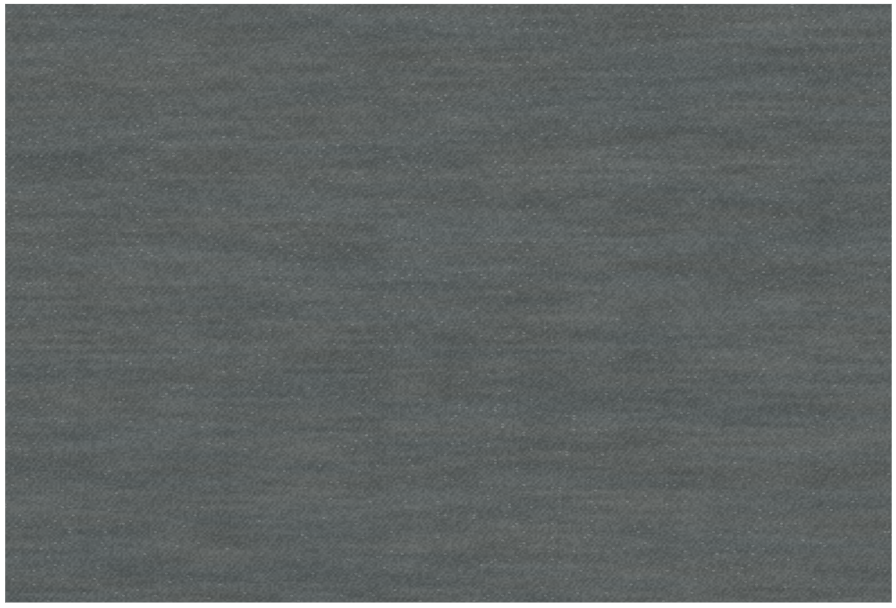
This texture is drawn by a WebGL 1 fragment shader. Its source:

```glsl
precision highp float;
// Fine grey twill cloth with horizontal slubs, pale flecks and a thin white margin.
uniform vec2 u_resolution;

// Lengths are fractions of the canvas height.
const vec3 CLOTH = vec3(0.363, 0.383, 0.381);
const vec3 COOL_TINT = vec3(-0.012, 0.0, 0.010);
const vec3 MARGIN_COLOR = vec3(1.0);
const vec2 MARGIN_LOW = vec2(0.0085, 0.0090);   // left, bottom
const vec2 MARGIN_HIGH = vec2(0.0070, 0.0065);  // right, top
const vec2 GRAIN_FREQ = vec2(270.0, 310.0);
const vec2 SLUB_FREQ = vec2(13.0, 125.0);
const vec2 BAND_FREQ = vec2(4.0, 34.0);
const vec2 TWILL_FREQ = vec2(95.0, -85.0);
const vec2 FLECK_FREQ = vec2(170.0, 220.0);
const float GRAIN_AMOUNT = 0.068;
const float SLUB_AMOUNT = 0.044;
const float BAND_AMOUNT = 0.026;
const float TWILL_AMOUNT = 0.008;
const float FLECK_AMOUNT = 0.075;
const float FLECK_SHARE = 0.022;
const float FOLD_PERIOD = 0.242;
const float FOLD_OFFSET = 0.135;
const float FOLD_WIDTH = 0.016;
const float FOLD_AMOUNT = 0.007;
const float TAU = 6.2831853;

float hash(vec2 p) {
  return fract(sin(dot(p, vec2(12.9898, 78.233))) * 43758.5453);
}

float noise(vec2 p) {
  vec2 cell = floor(p);
  vec2 f = fract(p);
  f = f * f * (3.0 - 2.0 * f);
  float low = mix(hash(cell), hash(cell + vec2(1.0, 0.0)), f.x);
  float high = mix(hash(cell + vec2(0.0, 1.0)), hash(cell + 1.0), f.x);
  return mix(low, high, f.y);
}

// Sparse pale thread ends, one candidate per cell.
float flecks(vec2 p) {
  vec2 cell = floor(p);
  vec2 d = (fract(p) - 0.5) * vec2(0.9, 1.1);
  float chosen = step(1.0 - FLECK_SHARE, hash(cell + 31.7));
  return chosen * (1.0 - smoothstep(0.2, 0.6, length(d)));
}

// Faint upright shadows at regular intervals.
float folds(float x) {
  float d = (fract((x - FOLD_OFFSET) / FOLD_PERIOD + 0.5) - 0.5) * FOLD_PERIOD;
  return exp(-d * d / (FOLD_WIDTH * FOLD_WIDTH));
}

vec3 cloth(vec2 p) {
  float grain = noise(p * GRAIN_FREQ) - 0.5;
  float slub = noise(p * SLUB_FREQ + 17.3) - 0.5;
  float band = noise(p * BAND_FREQ + 53.9) - 0.5;
  float twill = sin(TAU * dot(p, TWILL_FREQ));
  float tint = noise(p * BAND_FREQ * 1.4 + 91.1) - 0.5;

  float light = grain * GRAIN_AMOUNT + slub * SLUB_AMOUNT + band * BAND_AMOUNT;
  light += twill * TWILL_AMOUNT + flecks(p * FLECK_FREQ) * FLECK_AMOUNT;
  light -= folds(p.x) * FOLD_AMOUNT;
  return CLOTH + light + COOL_TINT * tint;
}

void main() {
  vec2 p = gl_FragCoord.xy / u_resolution.y;
  vec2 size = u_resolution / u_resolution.y;
  float pixel = 1.0 / u_resolution.y;

  // Signed distance inward from the nearest edge of the cloth.
  vec2 inset = min(p - MARGIN_LOW, size - MARGIN_HIGH - p);
  float inside = smoothstep(-0.75 * pixel, 0.75 * pixel, min(inset.x, inset.y));

  gl_FragColor = vec4(mix(MARGIN_COLOR, cloth(p), inside), 1.0);
}
```
